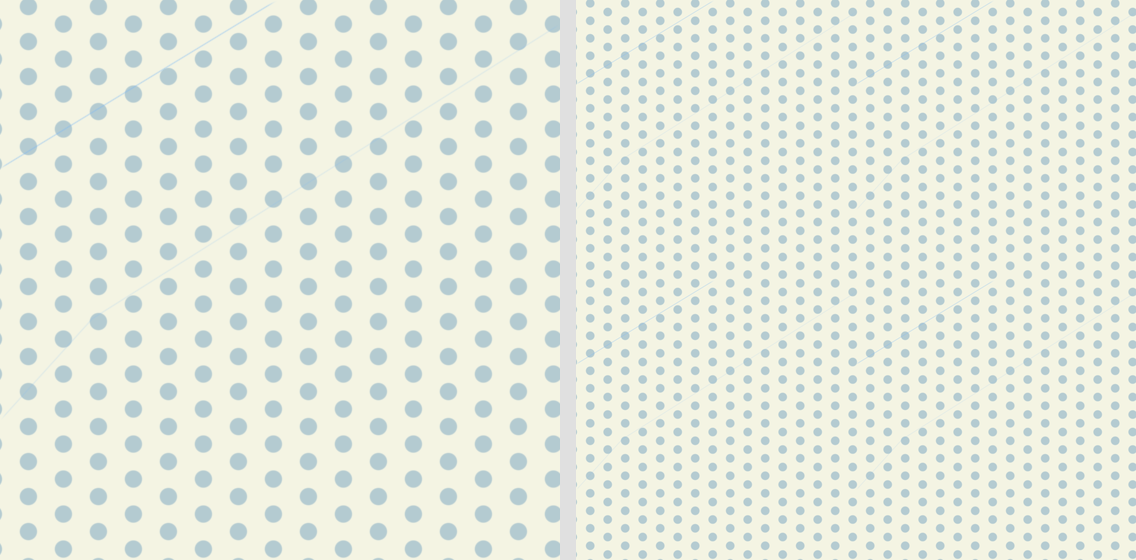
Left, the tile; right, the same tile 2 across and 2 down.
Write a WebGL 2 fragment shader that draws this pattern.

```glsl
#version 300 es
precision highp float;
// Staggered blue-grey dots on cream paper, crossed by faint blue hairlines.

#define REPEATS vec2(8.0, 16.0)
#define FIRST_DOT vec2(0.406, 0.8125)
#define DOT_RADIUS 0.0154
#define HAIRLINE_HALF_WIDTH 0.0011
#define EDGE_FADE 0.012
#define PAPER vec3(0.957, 0.957, 0.890)
#define DOT_COLOUR vec3(0.706, 0.796, 0.820)
#define HAIRLINE_COLOUR vec3(0.48, 0.72, 0.96)

uniform vec2 u_resolution;
out vec4 fragColor;

// Distance to the nearest point of a lattice, in canvas units
float latticeDistance(vec2 uv, vec2 offset) {
    vec2 cell = fract(uv * REPEATS - offset + 0.5) - 0.5;
    return length(cell / REPEATS);
}

float segmentDistance(vec2 p, vec2 a, vec2 b) {
    vec2 ab = b - a;
    float t = clamp(dot(p - a, ab) / dot(ab, ab), 0.0, 1.0);
    return length(p - a - ab * t);
}

// Antialiased coverage of a signed distance
float coverage(float dist, float softness) {
    return 1.0 - smoothstep(-softness, softness, dist);
}

void main() {
    vec2 uv = gl_FragCoord.xy / u_resolution;
    float pixel = 1.0 / min(u_resolution.x, u_resolution.y);

    // Two interleaved lattices form the half-drop layout
    float dots = min(latticeDistance(uv, FIRST_DOT),
                     latticeDistance(uv, FIRST_DOT + 0.5));
    vec3 colour = mix(PAPER, DOT_COLOUR, coverage(dots - DOT_RADIUS, pixel));

    // One clear hairline and one fainter, bent hairline
    float clearLine = segmentDistance(uv, vec2(-0.01, 0.693), vec2(0.505, 1.006));
    vec2 bend = vec2(0.165, 0.431);
    float bentLine = min(segmentDistance(uv, vec2(-0.01, 0.238), bend),
                         segmentDistance(uv, bend, vec2(1.01, 0.963)));
    float strength = max(0.40 * coverage(clearLine - HAIRLINE_HALF_WIDTH, pixel),
                         0.16 * coverage(bentLine - HAIRLINE_HALF_WIDTH, pixel));

    // Hairlines vanish at the border so that the tile has no seam
    vec2 border = min(uv, 1.0 - uv);
    strength *= smoothstep(0.0, EDGE_FADE, min(border.x, border.y));

    fragColor = vec4(mix(colour, HAIRLINE_COLOUR, strength), 1.0);
}
```
